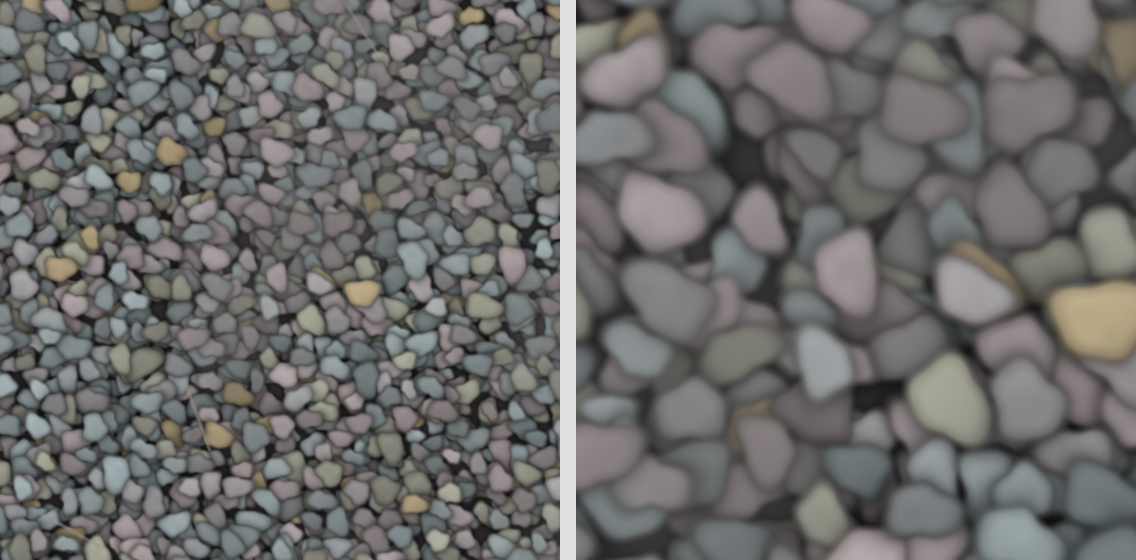
Left, the full canvas; right, a detail of the centre.
A WebGL 2 fragment shader for this texture:

```glsl
#version 300 es
precision highp float;
// Bed of small rounded grey pebbles with dark gaps and a few tinted stones.

uniform vec2 u_resolution;
out vec4 fragColor;

const int LAYERS = 4;
const float CELLS = 21.0;          // pebble cells across the canvas
const float EDGE = 0.075;          // edge softness, in cells
const float SHADOW = 0.46;         // contact shadow strength
const float SHADOW_WIDTH = 0.09;   // contact shadow reach, in cells
const float MAIN_ANGLE = -0.5;     // preferred direction of the long axes
const float ANGLE_SPREAD = 2.3;
const float TOP_DENSITY = 0.4;     // share of filled cells in the top layer
const float DARKEST = 0.44;        // range of stone brightness
const float BRIGHTEST = 0.66;
const float TAN_SHARE = 0.05;
const int STRAWS = 3;
const vec3 SOIL = vec3(0.19, 0.18, 0.18);
const vec3 HAZE = vec3(0.46, 0.455, 0.455);
const vec3 COOL = vec3(0.94, 1.015, 1.03);
const vec3 WARM = vec3(1.05, 0.975, 0.985);
const vec3 OLIVE = vec3(1.02, 1.02, 0.93);
const vec3 TAN = vec3(1.16, 1.03, 0.78);
const vec3 STRAW = vec3(0.60, 0.57, 0.53);

float hash(vec2 p) {
    return fract(sin(dot(p, vec2(127.1, 311.7))) * 43758.5453);
}

vec2 hash2(vec2 p) {
    return vec2(hash(p), hash(p + 41.3));
}

float noise(vec2 p) {
    vec2 i = floor(p), f = fract(p);
    f = f * f * (3.0 - 2.0 * f);
    return mix(mix(hash(i), hash(i + vec2(1, 0)), f.x),
               mix(hash(i + vec2(0, 1)), hash(i + vec2(1, 1)), f.x), f.y);
}

mat2 rotation(float a) {
    float c = cos(a), s = sin(a);
    return mat2(c, s, -s, c);
}

// Stone colour: grey with a mild tint that drifts over the bed.
vec3 stoneColor(vec2 id, vec2 uv) {
    float grey = mix(DARKEST, BRIGHTEST, hash(id + 5.7));
    float region = noise(uv * 4.0 + 13.0) - 0.5;
    float pick = hash(id + 9.1) + 0.6 * region;
    vec3 tint = mix(COOL, WARM, smoothstep(0.3, 0.85, pick));
    tint = mix(tint, OLIVE, step(0.8, hash(id + 17.9)));
    tint = mix(tint, TAN, 0.85 * step(1.0 - TAN_SHARE, hash(id + 23.3)));
    return grey * tint;
}

// Relative radius of a lumpy superellipse: 1 on the outline.
float stoneRadius(vec2 p, vec2 radii, vec2 seed) {
    vec2 q = abs(p / radii);
    float r = pow(pow(q.x, 2.4) + pow(q.y, 2.4) + 1e-5, 1.0 / 2.4);
    float a = atan(p.y, p.x + 1e-5);
    float lumps = 0.10 * sin(3.0 * a + 6.28 * seed.x) + 0.05 * sin(5.0 * a + 6.28 * seed.y);
    return r * (1.0 + lumps);
}

// Lays one layer of stones over the colour below.
vec3 addLayer(vec3 color, vec2 uv, float layer) {
    float turn = 0.4 + 1.1 * layer;
    vec2 p = rotation(turn) * uv * CELLS * (1.12 - 0.06 * layer);
    vec2 cell = floor(p);
    float density = layer > float(LAYERS) - 1.5 ? TOP_DENSITY : 0.95;
    for (int j = -1; j <= 1; j++) {
        for (int i = -1; i <= 1; i++) {
            vec2 spot = cell + vec2(i, j);
            vec2 id = spot + 73.0 * layer;
            if (hash(id + 2.2) > density) continue;
            vec2 seed = hash2(id + 31.0);
            vec2 center = spot + 0.5 + 0.7 * (hash2(id) - 0.5);
            vec2 local = rotation(-turn) * (p - center);
            float angle = MAIN_ANGLE + ANGLE_SPREAD * (hash(id + 3.3) - 0.5);
            float size = mix(0.72, 1.15, hash(id + 7.7));
            vec2 radii = size * vec2(mix(0.46, 0.62, seed.x), mix(0.32, 0.44, seed.y));
            float r = stoneRadius(rotation(-angle) * local, radii, seed);
            float d = (r - 1.0) * radii.y;

            // Contact shadow, then the stone with a darker rim and light from above.
            color *= 1.0 - SHADOW * exp(-max(d, 0.0) / SHADOW_WIDTH);
            float shade = mix(0.80, 1.02, smoothstep(1.05, 0.55, r));
            shade += 0.13 * clamp(local.y - 0.3 * local.x, -0.6, 0.6);
            vec3 stone = stoneColor(id, uv) * shade;
            color = mix(color, stone, smoothstep(EDGE, -EDGE, d));
        }
    }
    return color;
}

// Thin dry stalks lying on the stones.
vec3 addStraws(vec3 color, vec2 uv) {
    for (int i = 0; i < STRAWS; i++) {
        vec2 id = vec2(float(i) * 3.7, 8.0);
        vec2 p = rotation(0.5 + hash(id + 1.0)) * (uv - hash2(id));
        p.x -= clamp(p.x, -0.06, 0.06);
        color = mix(color, STRAW, 0.5 * smoothstep(0.005, 0.001, length(p)));
    }
    return color;
}

void main() {
    vec2 uv = gl_FragCoord.xy / u_resolution.y;
    vec3 color = SOIL;
    for (int k = 0; k < LAYERS; k++) color = addLayer(color, uv, float(k));
    color = addStraws(color, uv);

    // Faint mottling and hazy regions of lower contrast.
    color *= 1.0 + 0.07 * (noise(uv * 75.0) - 0.5);
    color = mix(color, HAZE, 0.3 * smoothstep(0.4, 0.85, noise(uv * 5.0 + 3.0)));
    fragColor = vec4(color, 1.0);
}
```
